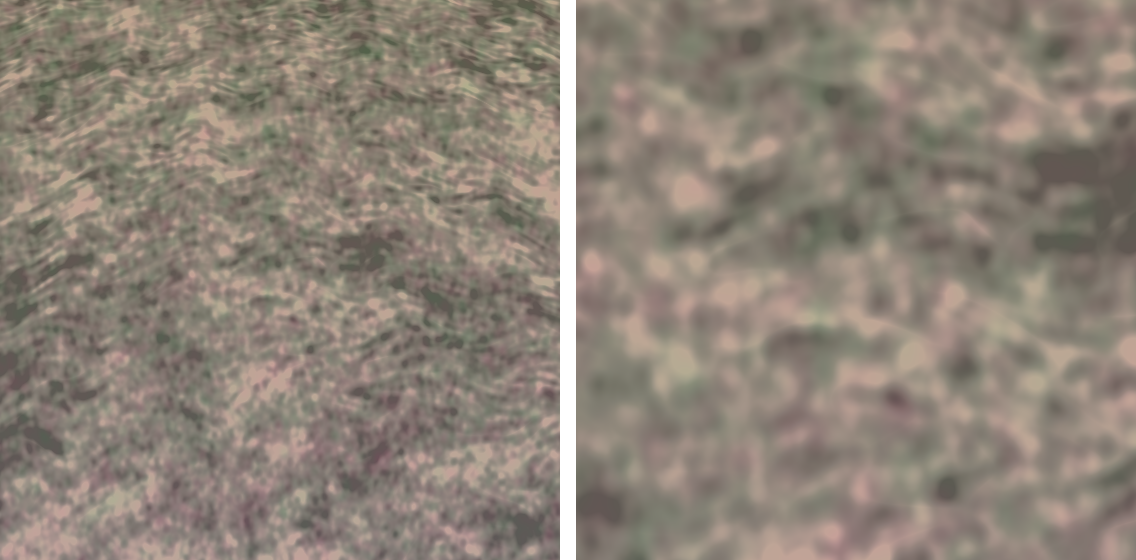
Left, the full canvas; right, a detail of the centre.
Give the GLSL for this texture, as a WebGL 1 fragment shader.

```glsl
precision highp float;
// Weathered grey-brown rocky ground with pinkish pale patches, seen at a slant.

uniform vec2 u_resolution;

#define DARK  vec3(0.37, 0.35, 0.32)
#define SHADE vec3(0.47, 0.44, 0.40)
#define STONE vec3(0.52, 0.49, 0.45)
#define DUST  vec3(0.57, 0.53, 0.48)
#define SAND  vec3(0.64, 0.58, 0.53)
#define PINK  vec3(0.74, 0.65, 0.58)
#define HORIZON 2.0       // height at which the ground would vanish
#define DEPTH 5.0         // foreshortening of the ground
#define PATCH_SCALE 6.0   // pale patches per ground unit
#define VEIN_SCALE 20.0   // veins and streaks per ground unit
#define GRAIN_SCALE 105.0 // grains per canvas width
#define TINT 0.016        // strength of the colour speckle

vec3 hash3(vec2 p) {
  vec3 h = fract(p.xyx * vec3(0.1031, 0.1030, 0.0973));
  h += dot(h, h.yxz + 33.33);
  return fract((h.xxy + h.yzz) * h.zyx);
}

// Cellular noise: one signed soft blob per cell, scaled to unit deviation.
float blobs(vec2 p) {
  vec2 cell = floor(p);
  vec2 local = p - cell;
  float sum = 0.0;
  for (int j = -1; j <= 1; j++) {
    for (int i = -1; i <= 1; i++) {
      vec2 offset = vec2(float(i), float(j));
      vec3 h = hash3(cell + offset);
      vec2 d = offset + h.xy - local;
      float falloff = max(0.0, 1.0 - dot(d, d));
      sum += (2.0 * h.z - 1.0) * falloff * falloff;
    }
  }
  return 2.19 * sum;
}

// Canvas to ground: perspective, slanting strata and ragged distortion.
vec2 groundPoint(vec2 uv) {
  float away = 1.0 / (HORIZON - uv.y);
  vec2 g = vec2((uv.x - 0.5) * HORIZON, DEPTH) * away;
  float arch = -0.8 * (uv.x - 0.5) * (uv.x - 0.5);
  float slope = 0.3 * (uv.x - 0.5);
  g.y -= mix(slope, arch, smoothstep(0.1, 0.7, uv.y));
  g += 0.022 * sin(g.yx * vec2(17.0, 23.0) + vec2(1.3, 4.1));
  g += 0.008 * sin(g.yx * vec2(53.0, 41.0) + vec2(2.7, 0.6));
  return g;
}

// Steps the colour toward the next one as the tone passes from a to b.
vec3 rampTo(vec3 color, vec3 next, float a, float b, float tone) {
  return mix(color, next, clamp((tone - a) / (b - a), 0.0, 1.0));
}

vec3 groundColor(float tone) {
  vec3 c = rampTo(DARK, SHADE, -1.9, -0.84, tone);
  c = rampTo(c, STONE, -0.84, -0.06, tone);
  c = rampTo(c, DUST, -0.06, 0.55, tone);
  c = rampTo(c, SAND, 0.55, 1.08, tone);
  return rampTo(c, PINK, 1.08, 1.8, tone);
}

void main() {
  vec2 uv = gl_FragCoord.xy / u_resolution;
  vec2 g = groundPoint(uv);

  // Broad pale patches with smaller lobes.
  float patches = 0.82 * blobs(g * PATCH_SCALE + 7.0)
                + 0.57 * blobs(g * PATCH_SCALE * 2.3 + 31.0);

  // Thin light veins and short streaks, calmer in some areas.
  float vein = (0.8 - abs(blobs(g * VEIN_SCALE + 53.0))) / 0.6;
  float streak = blobs(g * VEIN_SCALE * vec2(1.5, 1.9) + 71.0);
  float busy = clamp(0.95 + 0.3 * blobs(g * 4.0 + 17.0), 0.5, 1.5);

  // Fine grain, slightly upright as in a stretched surface.
  vec2 grainPoint = uv * GRAIN_SCALE * vec2(1.0, 0.8);
  float grain = 0.8 * blobs(grainPoint) + 0.6 * blobs(grainPoint * 0.55 + 91.0);

  float tone = 0.62 * patches + busy * (0.28 * vein + 0.46 * streak) + 0.5 * grain;
  vec3 color = groundColor(tone);

  // Pink and green speckle, with olive far off and mauve close by.
  float speckle = 0.7 * blobs(grainPoint * 0.7 + 137.0) + 0.6 * blobs(g * 15.0 + 151.0);
  color += TINT * speckle * vec3(0.8, -0.5, 0.2);
  color += (uv.y - 0.5) * vec3(-0.005, 0.01, -0.045);

  gl_FragColor = vec4(clamp(color, 0.0, 1.0), 1.0);
}
```
